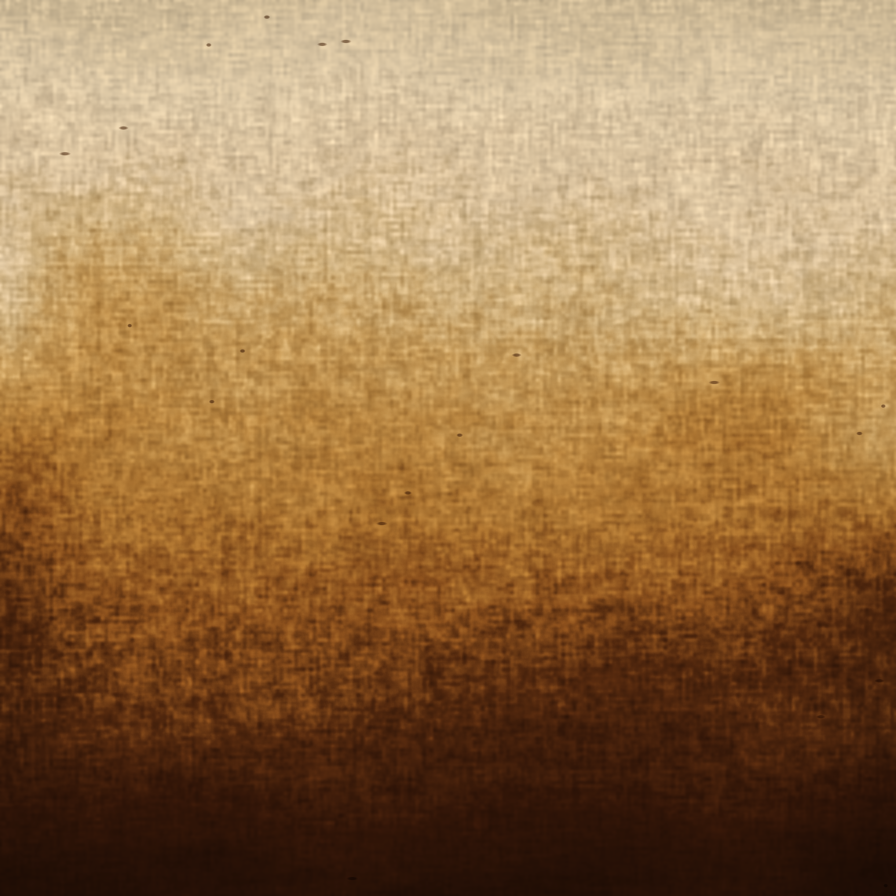
Write a Shadertoy shader that draws this background.

```glsl
// Draws a worn linen cloth fading from pale cream through amber to dark umber.

const float THREADS = 245.0;
const int STOPS = 11;

// Cloth colours at even steps from the bottom to the top
const vec3 DYE[STOPS] = vec3[STOPS](
    vec3(0.13, 0.055, 0.02), vec3(0.20, 0.085, 0.03), vec3(0.33, 0.16, 0.055),
    vec3(0.54, 0.31, 0.11), vec3(0.66, 0.44, 0.18), vec3(0.72, 0.52, 0.25),
    vec3(0.765, 0.60, 0.35), vec3(0.81, 0.69, 0.49), vec3(0.85, 0.755, 0.61),
    vec3(0.86, 0.78, 0.645), vec3(0.81, 0.73, 0.59));

float hash(vec2 p) {
    return fract(sin(dot(p, vec2(127.1, 311.7))) * 43758.5453);
}

float noise(vec2 p) {
    vec2 cell = floor(p);
    vec2 f = fract(p);
    f = f * f * (3.0 - 2.0 * f);
    float low = mix(hash(cell), hash(cell + vec2(1.0, 0.0)), f.x);
    float high = mix(hash(cell + vec2(0.0, 1.0)), hash(cell + 1.0), f.x);
    return mix(low, high, f.y);
}

// Layered noise centred on zero
float fbm(vec2 p) {
    float sum = 0.0;
    float amp = 0.5;
    for (int i = 0; i < 5; i++) {
        sum += amp * (noise(p) - 0.5);
        p = mat2(1.6, 1.2, -1.2, 1.6) * p + 7.3;
        amp *= 0.5;
    }
    return sum;
}

// Soft elliptical patch
float patchAt(vec2 uv, vec2 centre, vec2 size) {
    vec2 d = (uv - centre) / size;
    return exp(-dot(d, d));
}

vec3 dyeRamp(float tone) {
    float s = clamp(tone, 0.0, 1.0) * float(STOPS - 1);
    int i = min(int(s), STOPS - 2);
    return mix(DYE[i], DYE[i + 1], s - float(i));
}

// Uneven stains that lift or lower the fade
float stains(vec2 uv) {
    float s = 0.0;
    s -= 0.14 * patchAt(uv, vec2(0.00, 0.38), vec2(0.10, 0.17));
    s -= 0.12 * patchAt(uv, vec2(1.00, 0.35), vec2(0.13, 0.10));
    s -= 0.09 * patchAt(uv, vec2(0.14, 0.66), vec2(0.11, 0.13));
    s -= 0.07 * patchAt(uv, vec2(0.82, 0.53), vec2(0.13, 0.08));
    s -= 0.05 * patchAt(uv, vec2(0.75, 0.23), vec2(0.14, 0.08));
    s += 0.09 * patchAt(uv, vec2(0.00, 0.67), vec2(0.05, 0.10));
    s += 0.10 * patchAt(uv, vec2(0.98, 0.50), vec2(0.07, 0.07));
    s += 0.05 * patchAt(uv, vec2(0.86, 0.69), vec2(0.18, 0.09));
    s += 0.05 * patchAt(uv, vec2(0.27, 0.75), vec2(0.07, 0.07));
    s += 0.03 * patchAt(uv, vec2(0.52, 0.69), vec2(0.10, 0.08));
    s += 0.03 * patchAt(uv, vec2(0.25, 0.21), vec2(0.18, 0.07));
    return s;
}

// Crossing threads with irregular thickness, centred on zero
float weave(vec2 uv) {
    float weft = noise(uv * vec2(38.0, THREADS));
    float warp = noise(uv * vec2(THREADS, 38.0) + 31.0);
    float shortWeft = noise(uv * vec2(100.0, THREADS) + 57.0);
    float shortWarp = noise(uv * vec2(THREADS, 100.0) + 83.0);
    return 0.3 * (weft + warp) + 0.35 * (shortWeft + shortWarp) - 0.65;
}

// Sparse dark flecks, one possible in each cell
float flecks(vec2 uv) {
    vec2 p = uv * 32.0;
    vec2 cell = floor(p);
    vec2 offset = 0.3 + 0.4 * vec2(hash(cell + 3.0), hash(cell + 9.0));
    vec2 size = vec2(0.08 + 0.12 * hash(cell + 15.0), 0.07);
    float d = length((fract(p) - offset) / size);
    return step(0.984, hash(cell + 21.0)) * (1.0 - smoothstep(0.4, 1.2, d));
}

void mainImage(out vec4 fragColor, in vec2 fragCoord) {
    vec2 uv = fragCoord / iResolution.xy;

    // Broad fade with cloudy, slightly streaked edges
    float cloud = 0.11 * fbm(uv * vec2(5.0, 6.0) + 2.0);
    float streak = 0.06 * fbm(uv * vec2(9.0, 45.0) + 12.0);
    float tone = uv.y + stains(uv) + cloud + streak;

    // Fibres and grain soak up dye most strongly in the middle
    float fibre = weave(uv);
    float grain = noise(uv * 210.0 + 5.0) - 0.5;
    float blotch = fbm(uv * 75.0 + 40.0);
    float soak = smoothstep(0.0, 0.3, tone) * (1.0 - 0.5 * smoothstep(0.6, 0.95, tone));
    tone += soak * (0.13 * fibre + 0.04 * grain + 0.12 * blotch);

    // Surface shading, flecks and darkened lower corners
    vec3 color = dyeRamp(tone);
    color *= 1.0 + 0.24 * fibre + 0.07 * grain + 0.06 * blotch;
    color = mix(color, color * vec3(0.50, 0.40, 0.32), 0.8 * flecks(uv));
    float corner = smoothstep(0.35, 0.52, abs(uv.x - 0.5));
    color *= 1.0 - 0.12 * corner * (1.0 - smoothstep(0.1, 0.6, uv.y));

    fragColor = vec4(clamp(color, 0.0, 1.0), 1.0);
}
```
